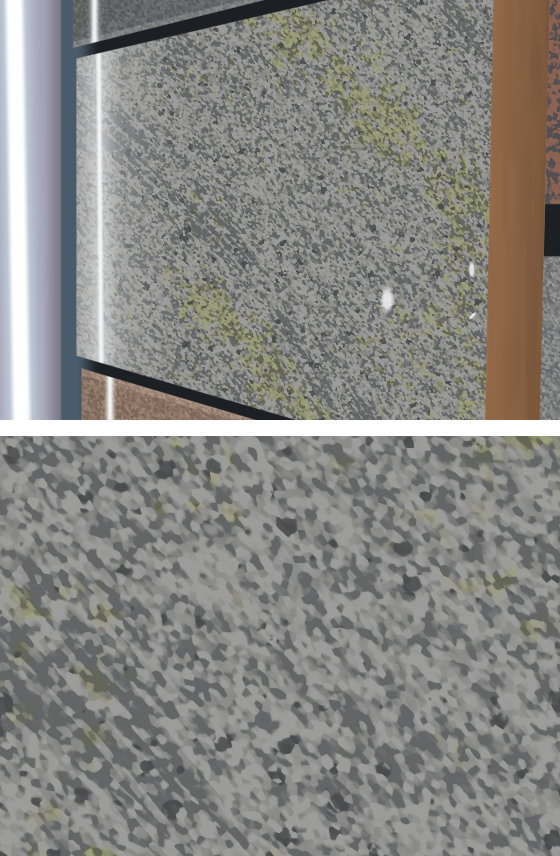
Top: the whole. Bottom: its middle third, enlarged.
A WebGL 1 fragment shader for this texture:

```glsl
precision highp float;
// A speckled grey granite slab on a display rack, between a light tube and a wooden rail.
uniform vec2 u_resolution;

const vec3 STONE_DARK = vec3(0.39, 0.395, 0.40);
const vec3 STONE_MID = vec3(0.545, 0.545, 0.535);
const vec3 STONE_LIGHT = vec3(0.61, 0.61, 0.605);
const vec3 SPECK = vec3(0.27, 0.275, 0.285);
const vec3 OLIVE_TINT = vec3(1.0, 1.015, 0.80);
const vec3 WALL = vec3(0.63, 0.62, 0.70);
const vec3 RACK = vec3(0.29, 0.36, 0.42);
const vec3 GAP = vec3(0.11, 0.12, 0.14);
const vec3 WOOD = vec3(0.53, 0.38, 0.26);
const vec3 GREY_SLAB = vec3(0.39, 0.40, 0.40);
const vec3 TAN_SLAB = vec3(0.54, 0.45, 0.39);
const vec3 RED_SLAB = vec3(0.55, 0.39, 0.32);
const vec3 GLARE = vec3(0.95, 0.96, 0.97);
const vec2 GRAIN_DIR = vec2(0.68, -0.733);  // foliation of the stone
const vec2 GRAIN_SCALE = vec2(150.0, 215.0);
const float SPECK_SCALE = 29.0;
const float VEIN_OFFSET = 0.70;

float hash(vec2 p) {
  vec3 q = fract(p.xyx * 0.1031);
  q += dot(q, q.yzx + 33.33);
  return fract((q.x + q.y) * q.z);
}

vec2 cellPoint(vec2 id) {
  return id + vec2(hash(id), hash(id + 57.0));
}

// Cellular noise: one random tone per cell, softly blended at the borders.
float grains(vec2 p) {
  float sum = 0.0, total = 0.0;
  for (int j = -1; j <= 1; j++)
    for (int i = -1; i <= 1; i++) {
      vec2 id = floor(p) + vec2(i, j);
      vec2 d = cellPoint(id) - p;
      float weight = exp(-8.0 * dot(d, d));
      sum += weight * hash(id + 113.0);
      total += weight;
    }
  return sum / total;
}

// Signed distance to scattered round specks of mixed size.
float specks(vec2 p) {
  float nearest = 1.0;
  for (int j = -1; j <= 1; j++)
    for (int i = -1; i <= 1; i++) {
      vec2 id = floor(p) + vec2(i, j);
      float radius = 0.23 * pow(hash(id + 31.0), 3.5);
      nearest = min(nearest, length(cellPoint(id) - p) - radius);
    }
  return nearest;
}

float bump(float x, float width) {
  return exp(-x * x / (width * width));
}

// Coverage of the side where d is positive, smoothed over about a pixel.
float cover(float d) {
  float soft = 0.9 / u_resolution.y;
  return smoothstep(-soft, soft, d);
}

float glint(vec2 p, vec2 radius) {
  return 1.0 - smoothstep(0.5, 1.2, length(p / radius));
}

vec3 granite(vec2 p, vec2 s, float fine) {
  float bend = s.y + 0.16 * (s.x + 0.05) * (s.x + 0.05);
  float tone = 0.68 * fine + 0.32 * grains(s * GRAIN_SCALE * 0.45 + 40.0);

  // Thin dark veins that follow the foliation
  float streak = grains(vec2(s.x * 11.0, bend * 150.0));
  float offset = bend - VEIN_OFFSET;
  float vein = 0.6 * bump(offset, 0.006) + 0.65 * bump(offset + 0.015, 0.05)
             + 0.7 * bump(s.y - 1.46, 0.05);
  tone -= (0.10 + 0.36 * vein) * smoothstep(0.65, 0.25, streak) - 0.04;
  tone -= 0.07 * bump(offset, 0.005);
  vec3 color = mix(STONE_DARK, STONE_MID, smoothstep(0.25, 0.49, tone));
  color = mix(color, STONE_LIGHT, smoothstep(0.48, 0.72, tone));

  // Olive mineral bands, broken up into small flakes
  float band = bump(s.y - 1.15, 0.11) + bump(s.y - 0.54, 0.06) * smoothstep(0.0, 0.15, s.x)
             + 0.7 * smoothstep(0.75, 1.0, p.x) * smoothstep(0.42, 0.2, p.y);
  float olive = 0.30 * min(band, 1.0) + 0.28 * grains(s * vec2(10.0, 22.0) + 9.0)
              + 0.42 * grains(s * vec2(62.0, 85.0) + 21.0);
  color *= mix(vec3(1.0), OLIVE_TINT, smoothstep(0.53, 0.72, olive));

  // Coarse dark specks with ragged rims
  float blot = specks(s * SPECK_SCALE) + 0.22 * (fine - 0.5);
  color = mix(color, SPECK, 0.8 * (1.0 - smoothstep(-0.04, 0.04, blot)));
  return mix(color, vec3(0.76), 0.5 * smoothstep(0.46, 0.18, p.x));
}

void main() {
  vec2 p = gl_FragCoord.xy / u_resolution * vec2(4.0 / 3.0, 1.0);
  vec2 along = vec2(dot(p, GRAIN_DIR), dot(p, vec2(-GRAIN_DIR.y, GRAIN_DIR.x)));
  float fine = grains(along * GRAIN_SCALE);

  // Wall, light tube and rack
  float tube = abs(p.x - mix(0.051, 0.034, p.y));
  vec3 color = WALL * (1.0 - 0.22 * smoothstep(0.10, 0.144, p.x));
  color = mix(color, vec3(0.82, 0.89, 0.92), 0.85 * bump(tube, 0.042));
  color = mix(color, vec3(1.0), 1.0 - smoothstep(0.012, 0.028, tube));
  color = mix(color, mix(RACK, GAP, smoothstep(0.18, 0.24, p.x)), smoothstep(0.141, 0.149, p.x));

  // Neighbouring slabs above and below, each with a paler front edge
  float upper = p.y - 0.89 - 0.25 * (p.x - 0.19);
  vec3 grey = GREY_SLAB * (0.85 + 0.3 * fine) + 0.10 * cover(0.014 - upper);
  grey = mix(grey, GLARE, bump(p.x - 0.225, 0.009));
  color = mix(color, grey, cover(upper) * cover(p.x - 0.174));
  float lower = 0.123 - 0.296 * (p.x - 0.194) - p.y;
  vec3 tanStone = TAN_SLAB * (0.85 + 0.3 * fine) + 0.08 * cover(0.016 - lower);
  tanStone = mix(tanStone, GLARE, bump(p.x - 0.262, 0.009));
  color = mix(color, tanStone, cover(lower) * cover(p.x - 0.194));

  // Main slab with its reflected tube and lamps
  vec3 slab = granite(p, along, fine);
  float line = p.x - mix(0.242, 0.234, p.y);
  slab = mix(slab, GLARE, max(bump(line, 0.009), 0.45 * bump(line, 0.032)));
  vec2 tilted = p - vec2(1.125, 0.248);
  float lamps = glint(p - vec2(0.922, 0.286), vec2(0.016, 0.031))
              + glint(p - vec2(1.123, 0.358), vec2(0.007, 0.019))
              + glint(vec2(tilted.x - tilted.y, tilted.x + tilted.y), vec2(0.006, 0.017));
  slab = mix(slab, GLARE, 0.85 * min(lamps, 1.0));
  float inside = cover(p.x - 0.182) * cover(0.861 + 0.232 * (p.x - 0.182) - p.y)
               * cover(p.y - 0.153 + 0.293 * (p.x - 0.182));
  color = mix(color, slab, inside);

  // Stones beyond the rail: red, black, grey
  float railLeft = mix(1.155, 1.175, p.y), railRight = mix(1.285, 1.309, p.y);
  float coarse = 0.6 * grains(p * 85.0) + 0.4 * fine;
  vec3 red = mix(vec3(0.32, 0.31, 0.32), RED_SLAB, smoothstep(0.35, 0.55, coarse));
  vec3 far = mix(mix(STONE_DARK, STONE_LIGHT, fine), GAP, cover(p.y - 0.39));
  far = mix(far, red, cover(p.y - 0.514));
  color = mix(color, far, cover(p.x - railRight));

  // Wooden rail
  float across = (p.x - railLeft) / (railRight - railLeft);
  vec3 wood = WOOD * (1.1 - 0.2 * across + 0.06 * (grains(p * vec2(60.0, 5.0)) - 0.5));
  color = mix(color, wood, cover(p.x - railLeft) * cover(railRight - p.x));
  gl_FragColor = vec4(color, 1.0);
}
```
